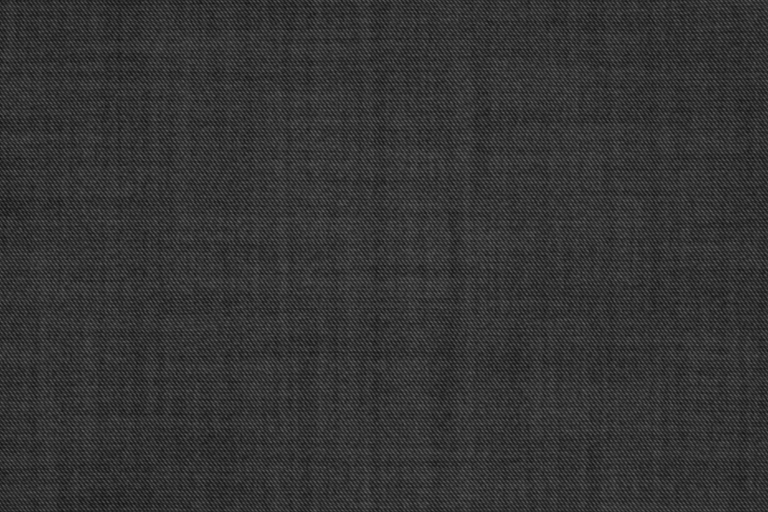
A Shadertoy shader for this texture:

```glsl
// Fine charcoal suiting cloth: slanted stitches stacked in rows form a twill
// falling to the right, uneven warp and weft yarns add thin streaks, and soft
// noise adds fibre. Every pixel averages a small grid of samples.

#define STITCHES 128.0      // stitches per canvas height, across
#define ROWS 142.0          // stitch rows per canvas height
#define ROW_SHIFT 0.64      // sideways step of each row, in stitches
#define SLANT 0.80          // lean of a single stitch
#define BASE_TONE 0.204     // mean brightness of the cloth
#define WEAVE_CONTRAST 0.205
#define YARN_CONTRAST 0.050 // streaks from uneven yarns
#define FIBRE_CONTRAST 0.078
#define WOBBLE 0.005        // how far threads stray from straight
#define SAMPLES 3           // samples per pixel side

const float TAU = 6.28318;

float hash(vec2 p) {
    vec3 q = fract(p.xyx * vec3(0.1031, 0.1030, 0.0973));
    q += dot(q, q.yzx + 33.33);
    return fract((q.x + q.y) * q.z);
}

// Value noise, 0 to 1
float noise(vec2 p) {
    vec2 cell = floor(p);
    vec2 f = fract(p);
    f = f * f * (3.0 - 2.0 * f);
    float low = mix(hash(cell), hash(cell + vec2(1.0, 0.0)), f.x);
    float high = mix(hash(cell + vec2(0.0, 1.0)), hash(cell + vec2(1.0, 1.0)), f.x);
    return mix(low, high, f.y);
}

// Brightness of the twill stitches, about 0 to 1
float twill(vec2 p) {
    vec2 grid = p * vec2(STITCHES, ROWS);
    float row = floor(grid.y);
    float across = grid.x + row * ROW_SHIFT + 0.16 * hash(vec2(row, 7.0));
    float along = fract(grid.y) - 0.5;
    float lean = across + SLANT * along;
    float stitch = 0.5 + 0.5 * cos(TAU * lean);
    float rounding = 0.70 + 0.30 * cos(TAU * along);
    float strength = 0.82 + 0.36 * hash(vec2(floor(lean + 0.5), row));
    return stitch * rounding * strength;
}

// Long uneven streaks along both thread directions, centred on zero
float yarnStreaks(vec2 p) {
    float weft = noise(vec2(p.x * 5.0, p.y * ROWS) + 31.0) - 0.5;
    float weftBand = noise(vec2(p.x * 2.5, p.y * 60.0) + 67.0) - 0.5;
    float warp = noise(vec2(p.x * STITCHES, p.y * 4.0) + 113.0) - 0.5;
    float warpBand = noise(vec2(p.x * 60.0, p.y * 1.8) + 151.0) - 0.5;
    // Only the thinnest stretches of weft turn into dark slubs
    float slub = smoothstep(0.80, 0.98, noise(vec2(p.x * 4.0, p.y * 100.0) + 211.0));
    return 0.60 * (weft + warp) + 0.36 * (weftBand + warpBand) - 0.30 * slub;
}

float clothTone(vec2 p) {
    vec2 stray = vec2(noise(p * vec2(9.0, 5.0)), noise(p * vec2(4.0, 8.0) + 43.0)) - 0.5;
    vec2 threadPos = p + WOBBLE * stray;
    float tone = BASE_TONE + WEAVE_CONTRAST * (twill(threadPos) - 0.35);
    tone += YARN_CONTRAST * yarnStreaks(threadPos);
    tone += FIBRE_CONTRAST * (noise(p * 310.0 + 19.0) - 0.5);
    // Broad, faint patches of wear
    tone += 0.012 * (noise(p * 2.6 + 83.0) - 0.5);
    return tone;
}

void mainImage(out vec4 fragColor, in vec2 fragCoord) {
    float tone = 0.0;
    for (int j = 0; j < SAMPLES; j++) {
        for (int i = 0; i < SAMPLES; i++) {
            vec2 offset = (vec2(i, j) + 0.5) / float(SAMPLES) - 0.5;
            tone += clothTone((fragCoord + offset) / iResolution.y);
        }
    }
    tone /= float(SAMPLES * SAMPLES);

    // Light falls off slightly towards the corners
    vec2 fromCentre = fragCoord / iResolution.xy - 0.5;
    tone *= 1.03 - 0.18 * dot(fromCentre, fromCentre);

    fragColor = vec4(vec3(clamp(tone, 0.0, 1.0)), 1.0);
}
```
